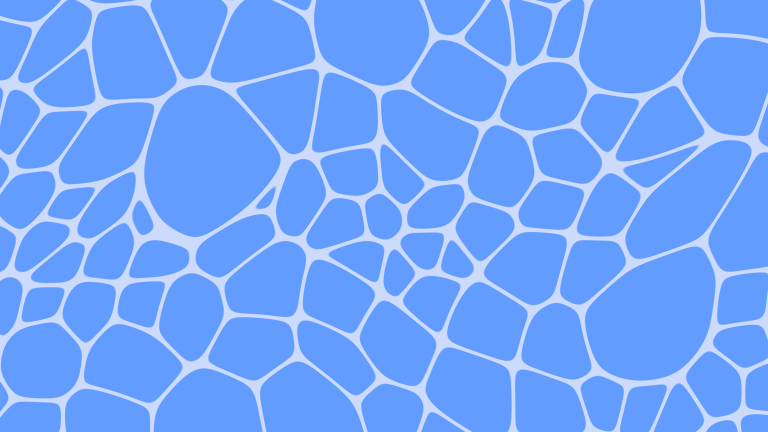
Write a Shadertoy shader that draws this pattern.

```glsl
// Draws a tissue of rounded blue cells of mixed sizes between pale walls.

const vec3 CELL_BLUE = vec3(0.39, 0.61, 1.00);
const vec3 WALL_PALE = vec3(0.80, 0.86, 0.99);

// Lengths are in canvas heights unless noted.
const float BLOCK_SIZE  = 0.31;    // side of a block that holds 1 to 9 cells
const float GRID_TILT   = 0.35;    // radians
const float JITTER      = 0.62;    // share of a slot
const float CELL_RADIUS = 0.44;    // share of a block, for an unsplit block
const float WALL_HALF   = 0.0042;  // half the wall thickness
const float ROUND_BASE  = 0.0065;  // corner rounding of every cell
const float ROUND_GROW  = 0.032;   // extra rounding per unit of cell radius
const int   MAX_SEEDS   = 81;      // 3 x 3 blocks of at most 3 x 3 cells

vec2 hash22(vec2 p) {
    vec3 q = fract(p.xyx * vec3(0.1031, 0.1030, 0.0973));
    q += dot(q, q.yzx + 33.33);
    return fract((q.xx + q.yz) * q.zy);
}

// Layered sines bend the walls and stretch some of the cells.
vec2 warp(vec2 p) {
    p += 0.050 * sin(4.7 * p.yx + vec2(0.6, 2.1));
    p += 0.010 * sin(13.0 * p.yx + vec2(3.7, 1.2));
    return p;
}

// Number of columns and rows of cells within a block.
vec2 blockSplit(vec2 block) {
    vec2 h = hash22(block + 71.0);
    return 1.0 + floor(2.9 * vec2(h.x, mix(h.x, h.y, 0.45)));
}

// Centre (xy) and radius (z) of one cell, in block units.
vec3 cellSeed(vec2 block, vec2 slot, vec2 split) {
    vec2 h = hash22(block * 3.0 + slot + 19.0);
    vec2 centre = block + (slot + 0.5 + JITTER * (h - 0.5)) / split;
    float radius = CELL_RADIUS * inversesqrt(split.x * split.y);
    return vec3(centre, radius * mix(0.85, 1.1, fract(h.x * 17.0)));
}

float power(vec2 p, vec3 seed) {
    vec2 d = p - seed.xy;
    return dot(d, d) - seed.z * seed.z;
}

// Rounded distance from p to the border of its cell, in canvas heights.
float cellInterior(vec2 p) {
    vec3 seeds[MAX_SEEDS];
    int count = 0;
    int own = 0;
    float ownPower = 1e5;

    // Gather the cells around p and find the one that holds it.
    for (int b = 0; b < 9; b++) {
        vec2 block = floor(p) + vec2(b % 3, b / 3) - 1.0;
        vec2 split = blockSplit(block);
        int columns = int(split.x);
        int total = columns * int(split.y);
        for (int s = 0; s < total; s++) {
            vec3 seed = cellSeed(block, vec2(s % columns, s / columns), split);
            float w = power(p, seed);
            if (w < ownPower) {
                ownPower = w;
                own = count;
            }
            seeds[count] = seed;
            count++;
        }
    }

    // A soft minimum over the dividing lines rounds the corners.
    vec3 home = seeds[own];
    float rounding = ROUND_BASE + ROUND_GROW * home.z * BLOCK_SIZE;
    float sum = 1e-9;
    for (int i = 0; i < count; i++) {
        if (i == own) continue;
        float gap = 0.5 * (power(p, seeds[i]) - ownPower)
                  / max(distance(seeds[i].xy, home.xy), 1e-3);
        sum += exp(-gap * BLOCK_SIZE / rounding);
    }
    return -rounding * log(sum);
}

void mainImage(out vec4 fragColor, in vec2 fragCoord) {
    vec2 p = warp(fragCoord / iResolution.y);
    float c = cos(GRID_TILT), s = sin(GRID_TILT);
    vec2 grid = mat2(c, s, -s, c) * p / BLOCK_SIZE + 40.0;

    // Smooth edges about one pixel wide.
    float pixel = 0.7 / iResolution.y;
    float inside = smoothstep(-pixel, pixel, cellInterior(grid) - WALL_HALF);
    fragColor = vec4(mix(WALL_PALE, CELL_BLUE, inside), 1.0);
}
```
